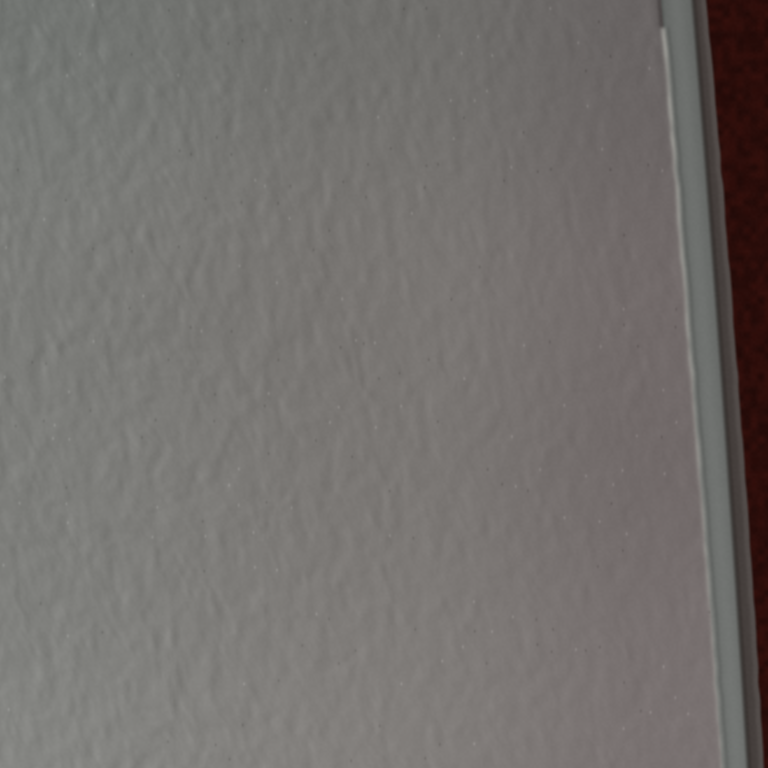
Give the GLSL for this texture, as a Shadertoy shader.

```glsl
// A softly lit, stippled grey panel with a bevelled right edge over dark red.
// Smooth colour gradients carry the light, differences of stretched value
// noise give the paint relief, and slanted edge distances build the rim.

const vec3 PANEL_LEFT   = vec3(0.485, 0.487, 0.474);
const vec3 PANEL_MIDDLE = vec3(0.474, 0.460, 0.448);
const vec3 PANEL_RIGHT  = vec3(0.445, 0.415, 0.412);
const vec3 RIM_FACE     = vec3(0.405, 0.415, 0.405);
const vec3 RIM_SIDE     = vec3(0.270, 0.245, 0.235);
const vec3 RIM_GLINT    = vec3(0.590, 0.585, 0.565);
const vec3 BACKDROP     = vec3(0.165, 0.050, 0.038);

const vec2 BUMP_SCALE   = vec2(68.0, 38.0);
const float BUMP_LEFT   = 0.085;
const float BUMP_RIGHT  = 0.040;
const float GRAIN       = 0.010;
const float GLINT_START = 0.036;   // distance below the top

float hash(vec2 p) {
    vec3 q = fract(vec3(p.xyx) * 0.1031);
    q += dot(q, q.yzx + 33.33);
    return fract((q.x + q.y) * q.z);
}

float noise(vec2 p) {
    vec2 i = floor(p), f = fract(p);
    f = f * f * (3.0 - 2.0 * f);
    return mix(mix(hash(i), hash(i + vec2(1, 0)), f.x),
               mix(hash(i + vec2(0, 1)), hash(i + vec2(1, 1)), f.x), f.y);
}

// Paint height: three octaves, slightly leaning and drawn out vertically.
float paintHeight(vec2 uv) {
    vec2 p = vec2(uv.x + 0.12 * uv.y, uv.y - 0.10 * uv.x) * BUMP_SCALE;
    p += 0.8 * vec2(noise(p * 0.4 + 7.0), noise(p * 0.4 + 31.0));
    float sum = 0.0, amp = 0.5;
    for (int i = 0; i < 3; i++) {
        sum += amp * noise(p);
        p = p * 1.83 + 19.7;
        amp *= 0.5;
    }
    return sum;
}

// Sparse pits and bright flecks, one candidate per cell.
float flecks(vec2 uv) {
    vec2 p = uv * vec2(62.0, 48.0);
    vec2 cell = floor(p);
    vec2 centre = 0.25 + 0.5 * vec2(hash(cell + 3.1), hash(cell + 17.3));
    float pick = hash(cell + 51.7);
    float spot = exp(-dot(fract(p) - centre, fract(p) - centre) * 75.0);
    return spot * (step(0.965, pick) - 0.8 * step(pick, 0.04));
}

float band(float d, float width) {
    return exp(-d * d / (width * width));
}

vec3 panelColour(vec2 uv) {
    vec3 c = mix(PANEL_LEFT, PANEL_MIDDLE, smoothstep(0.0, 0.55, uv.x));
    c = mix(c, PANEL_RIGHT, smoothstep(0.5, 0.9, uv.x));
    // Light grows toward the bottom and fades at the top.
    c += 0.030 * (1.0 - smoothstep(0.0, 0.45, uv.y));
    c -= vec3(0.038, 0.028, 0.028) * smoothstep(0.6, 1.0, uv.y);
    c += 0.014 * (noise(uv * 5.0 + 2.0) - 0.5);

    // Side-lit relief from the height difference across a small step.
    vec2 stepToLight = vec2(0.0042, -0.0020);
    float relief = paintHeight(uv + stepToLight) - paintHeight(uv - stepToLight);
    float strength = mix(BUMP_LEFT, BUMP_RIGHT, smoothstep(0.05, 0.85, uv.x));
    c += relief * strength;
    return c + 0.055 * flecks(uv);
}

void mainImage(out vec4 fragColor, in vec2 fragCoord) {
    vec2 uv = fragCoord / iResolution.xy;
    float soft = max(0.0018, 1.0 / iResolution.x);
    float down = 1.0 - uv.y;
    float bow = 0.018 * down * (1.0 - down);

    // Signed horizontal distances to the three slanted rim lines.
    float wobble = 0.0015 * (noise(vec2(3.0, uv.y * 45.0)) - 0.5);
    float inner  = uv.x - (0.861 + 0.079 * down + 0.3 * bow + wobble);
    float groove = uv.x - (0.903 + 0.072 * down + 0.6 * bow);
    float outer  = uv.x - (0.920 + 0.075 * down + bow + wobble);

    vec3 col = panelColour(uv);

    // Rim: rounded face, dark groove, shaded side.
    vec3 face = RIM_FACE + 0.035 * band(inner - 0.020, 0.012);
    face += 0.025 * down - 0.015;
    col = mix(col, face, smoothstep(-soft, soft, inner));
    vec3 side = RIM_SIDE + 0.05 * band(outer + 0.004, 0.004);
    col = mix(col, side, smoothstep(-0.006, 0.004, groove));
    col -= 0.075 * band(groove, 0.0035);

    // Glint on the inner lip; a dark seam continues it above.
    float lit = smoothstep(GLINT_START - 0.004, GLINT_START + 0.004, down);
    float glint = lit * band(inner, 0.0038) * mix(0.75, 0.42, down);
    glint *= 0.75 + 0.5 * noise(vec2(9.0, uv.y * 60.0));
    col = mix(col, RIM_GLINT, clamp(glint, 0.0, 1.0));
    col -= 0.10 * (1.0 - lit) * band(inner + 0.002, 0.004);
    col -= 0.035 * lit * band(inner - 0.007, 0.003);

    // Mottled red surface beyond the rim.
    vec3 red = BACKDROP * (0.8 + 0.4 * noise(uv * 110.0));
    col = mix(col, red, smoothstep(-1.5 * soft, 1.5 * soft, outer));

    col += GRAIN * (noise(uv * 330.0) - 0.5);
    fragColor = vec4(clamp(col, 0.0, 1.0), 1.0);
}
```
